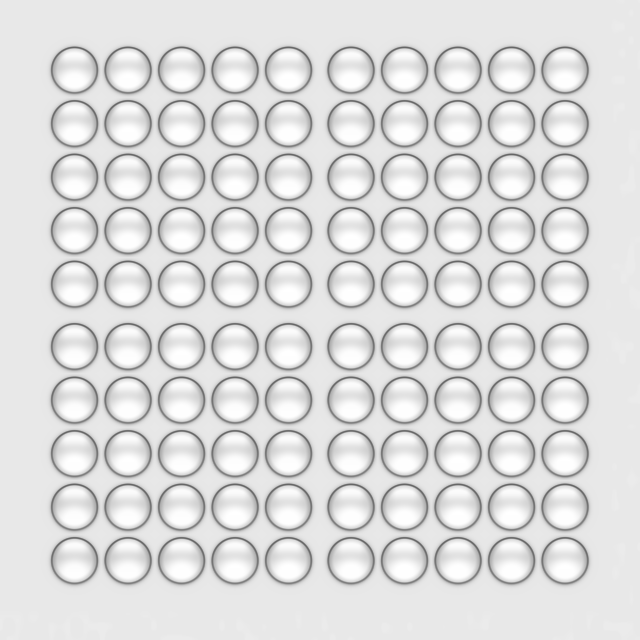
Write a WebGL 2 fragment shader that draws this pattern.

```glsl
#version 300 es
precision highp float;
// Ten by ten glossy pale beads with dark rims, split into four blocks by a cross-shaped gap.

#define CENTER vec2(0.4997, 0.5072)
#define PITCH 0.0836
#define HALF_GAP 0.0070
#define PER_SIDE 5.0
#define RADIUS 0.0368
#define RIM_INNER 0.89
#define SHADOW 0.24
#define VARIATION 0.012
#define WEAR 0.014

uniform vec2 u_resolution;
out vec4 fragColor;

const vec3 BACKGROUND = vec3(0.908);
const float RIM_TOP = 0.40;
const float RIM_BOTTOM = 0.49;
const float BODY = 0.81;
const float GLOW = 0.995;

// Hash without sine
float hash(vec2 p) {
    vec3 h = fract(vec3(p.xyx) * 0.1031);
    h += dot(h, h.yzx + 33.33);
    return fract((h.x + h.y) * h.z);
}

float valueNoise(vec2 p) {
    vec2 i = floor(p), f = fract(p);
    f = f * f * (3.0 - 2.0 * f);
    return mix(mix(hash(i), hash(i + vec2(1, 0)), f.x),
               mix(hash(i + vec2(0, 1)), hash(i + vec2(1, 1)), f.x), f.y);
}

// Bead tone; q has the rim at length 1, and seed varies the gloss
float beadTone(vec2 q, float seed) {
    float r = length(q);
    // Broad reflection rising from the lower half
    float glow = 1.0 - smoothstep(0.28, 1.02, length((q + vec2(0.0, 0.50)) * vec2(0.88, 1.12)));
    float tone = mix(BODY, GLOW, glow);
    // Highlight fading down from the top
    float cap = smoothstep(-0.02, 0.68, q.y) * (1.0 - smoothstep(0.30, 0.90, abs(q.x)));
    tone = mix(tone, 0.985, cap);
    tone += (seed - 0.5) * 2.0 * VARIATION * smoothstep(0.6, 0.0, abs(q.y));
    // Soft inner shade, then the dark rim
    tone -= 0.13 * smoothstep(0.70, 0.94, r);
    float rim = mix(RIM_BOTTOM, RIM_TOP, smoothstep(-0.8, 0.9, q.y));
    return mix(tone, rim, smoothstep(RIM_INNER, 0.965, r));
}

void main() {
    float side = min(u_resolution.x, u_resolution.y);
    vec2 uv = (gl_FragCoord.xy - 0.5 * u_resolution) / side + 0.5;

    // Fold the four blocks together and find the nearest bead
    vec2 p = uv - CENTER;
    vec2 quadrant = vec2(p.x < 0.0 ? -1.0 : 1.0, p.y < 0.0 ? -1.0 : 1.0);
    vec2 folded = (abs(p) - HALF_GAP) / PITCH;
    vec2 cell = clamp(floor(folded), 0.0, PER_SIDE - 1.0);
    vec2 q = (folded - cell - 0.5) * quadrant * PITCH / RADIUS;
    float seed = hash((cell + 0.5) * quadrant + 17.0);

    // Faint smudges along the right and bottom margins
    float margin = max(smoothstep(0.935, 0.97, uv.x), smoothstep(0.055, 0.025, uv.y));
    float smudge = smoothstep(0.62, 0.9, valueNoise(uv * vec2(75.0, 48.0)));
    vec3 color = BACKGROUND + WEAR * margin * smudge;

    // Shadow around each bead, slightly lower than the bead itself
    float halo = max(length(q + vec2(0.0, 0.02)) - 1.0, 0.0);
    color *= 1.0 - SHADOW * exp(-halo * 16.0);

    float edge = 0.75 / (side * RADIUS);
    float coverage = 1.0 - smoothstep(1.0 - edge, 1.0 + edge, length(q));
    color = mix(color, vec3(beadTone(q, seed)), coverage);
    fragColor = vec4(color, 1.0);
}
```
